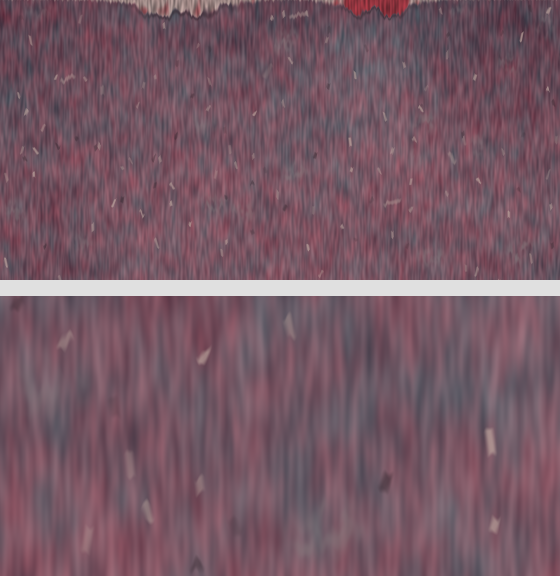
Top: the whole. Bottom: its middle third, enlarged.
Write a Shadertoy shader that draws this texture.

```glsl
const vec3 SHADOW = vec3(0.325, 0.232, 0.287);
const vec3 MAUVE  = vec3(0.570, 0.412, 0.460);
const vec3 RED_SHIFT = vec3(0.10, -0.045, -0.035);
const vec3 STAIN  = vec3(0.53, 0.49, 0.50);
const vec3 LINT   = vec3(0.74, 0.65, 0.62);
const vec3 CRIMSON = vec3(0.66, 0.19, 0.23);
const vec3 SOOT   = vec3(0.20, 0.15, 0.18);

vec2 hash2(vec2 p) {
    vec3 q = fract(p.xyx * vec3(0.1031, 0.1030, 0.0973));
    q += dot(q, q.yzx + 33.33);
    return fract((q.xx + q.yz) * q.zy);
}

float cornerSlope(vec2 cell, vec2 offset) {
    float angle = 6.2832 * hash2(cell).x;
    return dot(vec2(cos(angle), sin(angle)), offset);
}

float gradientNoise(vec2 p) {
    vec2 i = floor(p), f = p - i;
    vec2 u = f * f * f * (f * (f * 6.0 - 15.0) + 10.0);
    vec2 e = vec2(0.0, 1.0);
    return mix(mix(cornerSlope(i, f), cornerSlope(i + e.yx, f - e.yx), u.x),
               mix(cornerSlope(i + e, f - e), cornerSlope(i + 1.0, f - 1.0), u.x), u.y);
}

float fbm(vec2 p, int octaves) {
    float sum = 0.0, gain = 1.0;
    for (int i = 0; i < octaves; i++) {
        sum += gain * gradientNoise(p);
        p = mat2(1.6, 1.2, -1.2, 1.6) * p + 17.3;
        gain *= 0.55;
    }
    return sum;
}

float segment(vec2 p, vec2 halfAxis) {
    float t = clamp(dot(p, halfAxis) / dot(halfAxis, halfAxis), -1.0, 1.0);
    return length(p - t * halfAxis);
}

// Coverage of short strokes, one candidate per grid cell
float scatter(vec2 p, float size, float chance, float halfLength, float width, float tilt, float seed) {
    vec2 home = floor(p / size);
    float cover = 0.0;
    for (int y = -1; y <= 1; y++)
    for (int x = -1; x <= 1; x++) {
        vec2 cell = home + vec2(x, y);
        vec2 spot = hash2(cell + seed);
        vec2 pick = hash2(cell + seed + 41.7);
        vec2 shape = hash2(cell + seed + 83.1);
        float angle = (shape.x - 0.5) * tilt;
        vec2 axis = halfLength * mix(0.3, 1.0, shape.y) * vec2(sin(angle), cos(angle));
        float d = segment(p - (cell + spot) * size, axis);
        float stroke = 1.0 - smoothstep(0.1 * width, width, d);
        cover = max(cover, stroke * step(pick.x, chance) * mix(0.35, 1.0, pick.y));
    }
    return cover;
}

float glow(vec2 p, vec2 center, vec2 radius) {
    vec2 d = (p - center) / radius;
    return exp(-dot(d, d));
}

void mainImage(out vec4 fragColor, in vec2 fragCoord) {
    vec2 p = fragCoord / iResolution.y;
    float aspect = iResolution.x / iResolution.y;
    float side = p.x / aspect;

    // Upright fibres and the vertical smear they cause
    float fine = gradientNoise(p * vec2(118.0, 17.0) + 5.0);
    float coarse = gradientNoise(p * vec2(57.0, 11.0) + 31.0);
    vec2 smeared = p + vec2(0.0, 0.014 * gradientNoise(p * vec2(105.0, 9.0) + 61.0));

    // Broad light and worn patches
    float broad = fbm(p * 1.7 + 9.0, 3);
    float patches = fbm(smeared * vec2(13.0, 9.0) + 3.0, 3);
    float upper = smoothstep(0.45, 1.0, p.y);
    float haze = glow(p, vec2(0.65 * aspect, 0.78), vec2(0.28, 0.24));
    float tone = 0.51 + 0.48 * fine + 0.34 * coarse + 0.24 * patches + 0.22 * broad;
    tone += 0.07 - 0.30 * upper + 0.22 * haze - 0.16 * smoothstep(0.2, 0.5, abs(side - 0.5));
    vec3 color = mix(SHADOW, MAUVE, clamp(tone, -0.2, 1.25));

    // Red pile against blue-grey wear
    float redness = 0.75 * fbm(smeared * vec2(17.0, 10.0) + 71.0, 2)
                  + 0.45 * gradientNoise(p * vec2(80.0, 13.0) + 23.0)
                  + 0.35 * gradientNoise(p * 2.3 + 47.0);
    color += RED_SHIFT * (redness - 0.45 * haze);

    // Dusty stains
    float dust = scatter(smeared, 0.27, 0.42, 0.022, 0.055, 3.0, 11.0);
    dust *= smoothstep(-0.35, 0.5, fbm(smeared * vec2(42.0, 25.0), 2));
    color = mix(color, STAIN, 0.62 * dust);

    // Dark and pale lint
    float pits = scatter(smeared, 0.12, 0.25, 0.008, 0.009, 1.2, 57.0);
    float specks = scatter(smeared, 0.105, 0.42, 0.013, 0.0075, 1.3, 23.0);
    float threads = scatter(smeared, 0.34, 0.30, 0.030, 0.012, 5.5, 37.0);
    color = mix(color, SOOT, 0.5 * pits);
    color = mix(color, LINT, 0.70 * specks);
    color = mix(color, LINT, 0.55 * threads);

    // Frayed upper border
    float tufts = gradientNoise(smeared * vec2(26.0, 12.0) + 13.0);
    float paleZone = glow(p, vec2(0.32 * aspect, 1.0), vec2(0.20, 0.5));
    float redZone = glow(p, vec2(0.67 * aspect, 1.0), vec2(0.15, 0.5));
    float depth = 0.045 * max(paleZone, redZone) * (1.0 + 1.3 * tufts);
    float fromTop = 1.0 - smeared.y;
    float fray = 1.0 - smoothstep(depth - 0.012, depth + 0.004, fromTop);
    float rim = glow(vec2(fromTop), vec2(depth + 0.008), vec2(0.014)) * max(paleZone, redZone);
    vec3 frayColor = mix(LINT, CRIMSON, smoothstep(-0.25, 0.25, tufts + redZone - 0.5));
    color = mix(color, SOOT, 0.55 * rim);
    color = mix(color, frayColor * (0.9 + 0.5 * fine), 0.8 * fray);

    fragColor = vec4(clamp(color, 0.0, 1.0), 1.0);
}
```
